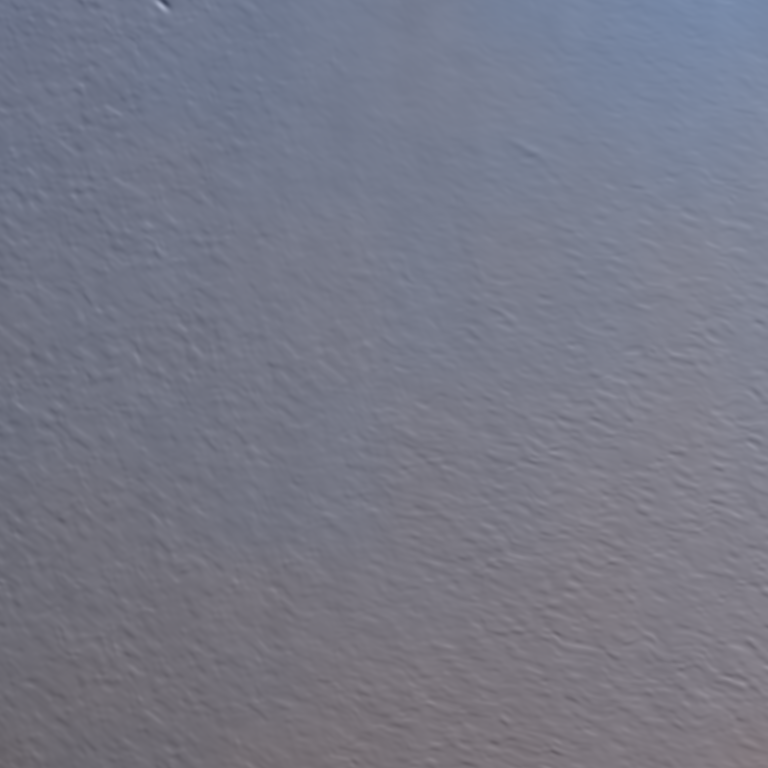
Write a Shadertoy shader that draws this texture.

```glsl
// Softly lit painted wall with fine embossed grain, blue above and mauve below.

float hash(vec2 p) {
    return fract(sin(dot(p, vec2(127.1, 311.7))) * 43758.5453);
}

float noise(vec2 p) {
    vec2 cell = floor(p), f = fract(p);
    f = f * f * f * (f * (f * 6.0 - 15.0) + 10.0);
    return mix(mix(hash(cell), hash(cell + vec2(1, 0)), f.x),
               mix(hash(cell + vec2(0, 1)), hash(cell + vec2(1, 1)), f.x), f.y);
}

vec2 rotate(vec2 p, float angle) {
    float c = cos(angle), s = sin(angle);
    return vec2(c * p.x + s * p.y, c * p.y - s * p.x);
}

// Round bumps on the left turn into flatter ripples on the right
float plasterHeight(vec2 uv) {
    vec2 warped = uv + 0.008 * vec2(noise(uv * 31.0), noise(uv * 31.0 + 40.0));
    vec2 tilted = rotate(warped, -0.65);
    float bumps = noise(tilted * vec2(62.0, 92.0)) + 0.45 * noise(tilted * vec2(110.0, 160.0) + 17.0);
    vec2 flatter = rotate(warped, -0.3);
    float ripples = noise(flatter * vec2(54.0, 125.0) + 60.0)
                  + 0.45 * noise(flatter * vec2(95.0, 200.0) + 31.0);
    return mix(bumps, ripples, smoothstep(0.2, 0.85, uv.x + 0.25 * (0.5 - uv.y)));
}

// Short slanted dent: bright on one side, dark on the other
float dent(vec2 uv, vec2 center, float angle, vec2 size) {
    vec2 q = rotate(uv - center, angle) / size;
    return q.y * exp(-dot(q, q));
}

void mainImage(out vec4 fragColor, in vec2 fragCoord) {
    vec2 uv = fragCoord / iResolution.xy;

    // Broad light across the wall, with a bluer glow in the upper right corner
    vec3 lower = mix(vec3(0.415, 0.403, 0.43), vec3(0.51, 0.478, 0.502), uv.x);
    vec3 upper = mix(vec3(0.42, 0.452, 0.54), vec3(0.49, 0.528, 0.61), uv.x);
    vec3 color = mix(lower, upper, uv.y);
    color += 0.011 * sin(3.14159 * uv.y) * vec3(0.7, 0.9, 0.9);
    color += vec3(-0.015, 0.014, 0.05) * smoothstep(0.45, 0.0, distance(uv, vec2(0.95, 1.05)));

    // Faint cloudy tint, soft mottling and upright bands
    color += (noise(uv * 9.0 + 5.0) - 0.5) * vec3(0.014, 0.002, -0.008);
    color += (noise(rotate(uv, -0.5) * vec2(26.0, 40.0) + 8.0) - 0.5) * 0.014;
    color += (noise(uv * vec2(36.0, 5.0)) - 0.5) * 0.009;

    // Grain lit from above, uneven in strength and fading toward the upper right
    vec2 toLight = vec2(0.0011, 0.0023);
    float relief = plasterHeight(uv - toLight) - plasterHeight(uv + toLight);
    relief *= 0.9 + 0.3 * abs(relief);
    float smoothArea = smoothstep(0.4, 0.9, uv.y) * smoothstep(0.1, 0.5, uv.x);
    float patches = 0.6 + 0.4 * noise(uv * 8.0 + 11.0) + 0.4 * noise(uv * 24.0 + 3.0);
    color += relief * 0.058 * patches * (1.0 - 0.65 * smoothArea);

    // Isolated dents and a chip at the top edge
    color += 0.07 * dent(uv, vec2(0.69, 0.805), -0.45, vec2(0.026, 0.006));
    color += 0.05 * dent(uv, vec2(0.63, 0.605), -0.5, vec2(0.035, 0.005));
    color -= 0.5 * dent(uv, vec2(0.212, 0.995), -0.7, vec2(0.011, 0.005));

    fragColor = vec4(clamp(color, 0.0, 1.0), 1.0);
}
```
